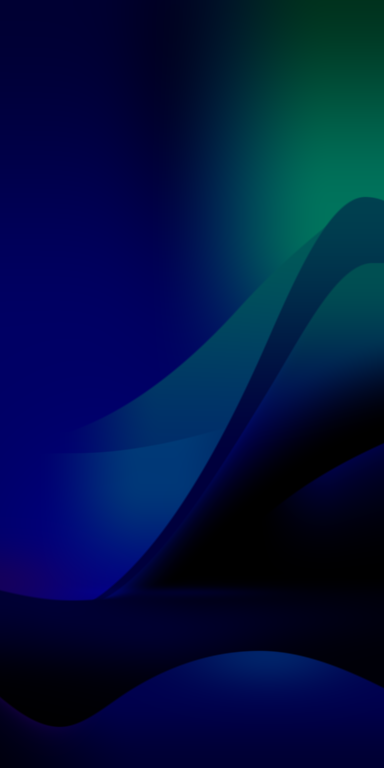
Reproduce this background procedurally as a Shadertoy shader.

```glsl
// Folded translucent silk waves in navy and teal under a soft green glow.

// Cubic arc from a to b with end slopes m, flat outside its span.
float bend(float x, vec2 a, vec2 b, vec2 m) {
    float w = b.x - a.x;
    float t = clamp((x - a.x) / w, 0.0, 1.0), s = 1.0 - t;
    return a.y * s * s * (1.0 + 2.0 * t) + b.y * t * t * (3.0 - 2.0 * t)
         + w * t * s * (m.x * s - m.y * t);
}

// Smooth coverage of the area where d is positive.
float cover(float d) {
    float w = max(fwidth(d), 1e-4);
    return smoothstep(-w, w, d);
}

// Soft elliptical spot of light.
float spot(vec2 p, vec2 center, vec2 radius) {
    vec2 q = (p - center) / radius;
    return exp(-dot(q, q));
}

float veilEdge(float x) {
    return x < 0.62 ? bend(x, vec2(0.18, 0.875), vec2(0.62, 1.195), vec2(0.35, 1.1))
                    : bend(x, vec2(0.62, 1.195), vec2(0.9, 1.45), vec2(1.1, 0.75));
}

float crestEdge(float x) {
    float fall = max(x - 0.951, 0.0);
    return x < 0.7 ? bend(x, vec2(0.24, 0.435), vec2(0.7, 1.12), vec2(0.65, 2.3))
                   : bend(x, vec2(0.7, 1.12), vec2(0.951, 1.487), vec2(2.3, 0.0)) - 4.0 * fall * fall;
}

float innerEdge(float x) {
    return x < 0.7 ? bend(x, vec2(0.25, 0.43), vec2(0.7, 0.985), vec2(0.45, 1.65))
                   : bend(x, vec2(0.7, 0.985), vec2(0.97, 1.315), vec2(1.65, 0.0));
}

float floorEdge(float x) {
    return x < 0.19 ? bend(x, vec2(0.0, 0.463), vec2(0.19, 0.436), vec2(-0.25, 0.0))
                    : bend(x, vec2(0.19, 0.436), vec2(0.55, 0.475), vec2(0.0, 0.0));
}

float lowWaveEdge(float x) {
    if (x < 0.156) return bend(x, vec2(0.0, 0.185), vec2(0.156, 0.107), vec2(-0.85, 0.0));
    if (x < 0.34) return bend(x, vec2(0.156, 0.107), vec2(0.34, 0.203), vec2(0.0, 0.62));
    if (x < 0.677) return bend(x, vec2(0.34, 0.203), vec2(0.677, 0.305), vec2(0.62, 0.0));
    return bend(x, vec2(0.677, 0.305), vec2(1.0, 0.208), vec2(0.0, -0.5));
}

void mainImage(out vec4 fragColor, in vec2 fragCoord) {
    // Canvas spans 0..1 across and 0..2 upward.
    vec2 p = fragCoord / iResolution.xy * vec2(1.0, 2.0);
    float x = p.x, y = p.y;

    // Navy sky with a violet hint and the green glow.
    vec3 color = vec3(0.0, 0.0, mix(0.39, 0.2, smoothstep(1.1, 2.0, y)));
    color.b += 0.12 * spot(p, vec2(0.28, 0.5), vec2(0.3, 0.35));
    color.b -= 0.08 * spot(p, vec2(0.45, 1.75), vec2(0.14, 0.5));
    color += vec3(0.08, 0.0, -0.08) * spot(p, vec2(0.0, 0.48), vec2(0.2, 0.09));
    vec3 green = mix(vec3(0.0, 0.45, 0.36), vec3(0.0, 0.19, 0.11), smoothstep(1.45, 2.05, y));
    color = mix(color, green, smoothstep(0.38, 0.86, x) * smoothstep(0.85, 1.4, y));

    // Translucent veil with a brighter fold.
    vec3 veil = mix(vec3(0.0, 0.18, 0.42), vec3(0.0, 0.35, 0.34), smoothstep(0.75, 1.45, y));
    float fold = bend(x, vec2(0.195, 0.82), vec2(0.6, 0.89), vec2(0.0, 0.3));
    float folded = cover(fold - y) * (1.0 - smoothstep(0.45, 0.62, x));
    veil += vec3(0.0, 0.05, 0.05) * folded;
    float veilFade = smoothstep(0.14, 0.42, x + 0.05 * folded) * smoothstep(0.43, 0.75, y);
    color = mix(color, veil, cover(veilEdge(x) - y) * veilFade * 0.95);

    // Dark ribbon curling over the crest.
    vec3 ribbon = mix(vec3(0.0, 0.0, 0.24), vec3(0.0, 0.25, 0.31), smoothstep(0.8, 1.5, y));
    color = mix(color, ribbon, cover(crestEdge(x) - y));

    // Lit inner face sinking into black.
    float u = 1.0 - x;
    float inner = innerEdge(x);
    float lift = y - (0.9 - 0.3 * u - 0.8 * u * u);
    vec3 face = vec3(0.0, 0.31 * smoothstep(0.82, 1.3, y), 0.32) * smoothstep(-0.02, 0.23, lift);
    face += vec3(0.0, 0.02, 0.08) * exp(-abs(inner - y) / 0.03) * (1.0 - smoothstep(0.6, 0.85, x));
    color = mix(color, face, cover(inner - y));

    // Hollow under the shadow, lit from its rim.
    float shadow = bend(x, vec2(0.66, 0.63), vec2(1.0, 0.846), vec2(0.9, 0.45));
    float depth = shadow - y;
    vec3 hollow = vec3(0.0, 0.008, 0.27) * exp(-max(depth, 0.0) / 0.13) * smoothstep(0.67, 0.88, x);
    hollow *= smoothstep(0.45, 0.72, y);
    color = mix(color, hollow, cover(depth) * step(0.66, x));

    // Dim floor: crisp at the left, melting away at the right.
    float floorDepth = floorEdge(x) - y;
    float blur = 0.004 + 0.03 * smoothstep(0.24, 0.5, x);
    vec3 ground = vec3(0.0, 0.0, 0.03);
    ground.b += 0.17 * smoothstep(0.2, 0.45, y) * (1.0 - smoothstep(0.1, 0.55, x));
    ground.b += 0.12 * spot(p, vec2(0.45, 0.35), vec2(0.25, 0.1));
    ground.b += 0.05 * spot(p, vec2(0.75, 0.39), vec2(0.3, 0.06));
    ground *= smoothstep(0.08, 0.34, y + 0.25 * x);
    color = mix(color, ground, smoothstep(-blur, blur, floorDepth));
    color.b += 0.1 * spot(p, vec2(0.47, 0.458), vec2(0.2, 0.013));

    // Low wave with a blue sheen and a violet rim.
    float lowDepth = lowWaveEdge(x) - y;
    vec3 low = vec3(0.0, 0.0, mix(0.07, 0.28, smoothstep(-0.05, 0.4, x + 0.5 * y)));
    low.b *= mix(0.72, 1.08, smoothstep(0.0, 0.2, y));
    low += vec3(0.0, 0.14, 0.11) * spot(p, vec2(0.7, 0.3), vec2(0.22, 0.09));
    low += vec3(0.06, 0.0, 0.08) * exp(-abs(lowDepth) / 0.025) * (1.0 - smoothstep(0.05, 0.3, x));
    color = mix(color, low, cover(lowDepth));

    fragColor = vec4(clamp(color, 0.0, 1.0), 1.0);
}
```
